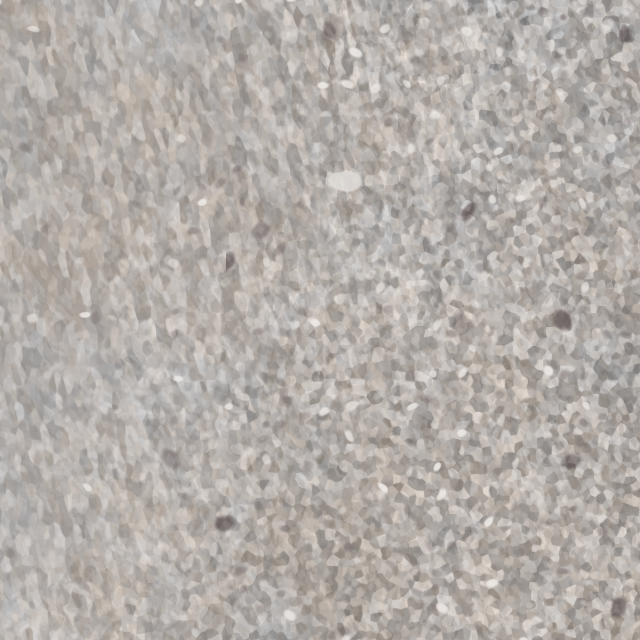
Give the GLSL for this texture, as a WebGL 2 fragment shader.

```glsl
#version 300 es
precision highp float;
// Weathered grey stone: fine blended grains, pale chips and dark pits.

uniform vec2 u_resolution;
out vec4 fragColor;

const vec3 STONE = vec3(0.710, 0.688, 0.670);
const vec3 CHIP = vec3(0.90, 0.885, 0.87);
const vec3 PIT = vec3(0.43, 0.39, 0.39);
const vec3 WARM = vec3(0.030, 0.000, -0.030);

// Integer hash: three values in 0..1 for a cell and a seed.
vec3 hash3(vec2 cell, int seed) {
  uvec3 v = uvec3(ivec3(ivec2(cell), seed)) * 1664525u + 1013904223u;
  v.x += v.y * v.z; v.y += v.z * v.x; v.z += v.x * v.y;
  v ^= v >> 16u;
  v.x += v.y * v.z; v.y += v.z * v.x; v.z += v.x * v.y;
  return vec3(v >> 8u) / 16777216.0;
}

// Smooth value noise in -1..1.
float valueNoise(vec2 p, int seed) {
  vec2 cell = floor(p);
  vec2 f = fract(p);
  f = f * f * (3.0 - 2.0 * f);
  float low = mix(hash3(cell, seed).x, hash3(cell + vec2(1, 0), seed).x, f.x);
  float high = mix(hash3(cell + vec2(0, 1), seed).x, hash3(cell + 1.0, seed).x, f.x);
  return mix(low, high, f.y) * 2.0 - 1.0;
}

float cloud(vec2 p, int seed) {
  return 0.6 * valueNoise(p, seed) + 0.4 * valueNoise(p * 2.3 + 7.0, seed + 1);
}

// Soft-edged cells, each with its own tone (x) and tint (y) in -1..1.
vec2 grains(vec2 p, float crispness, int seed) {
  vec2 home = floor(p);
  vec2 sum = vec2(0.0);
  float total = 0.0;
  for (int j = -1; j <= 1; j++) {
    for (int i = -1; i <= 1; i++) {
      vec2 cell = home + vec2(i, j);
      vec2 offset = p - cell - hash3(cell, seed).xy;
      float weight = exp(-crispness * dot(offset, offset));
      sum += weight * (hash3(cell, seed + 1).xy * 2.0 - 1.0);
      total += weight;
    }
  }
  return sum / max(total, 1e-6);
}

// Coverage of an oval with a soft rim.
float oval(vec2 p, vec2 radii, float softness) {
  return 1.0 - smoothstep(1.0 - softness, 1.0 + softness, length(p / radii));
}

// Scattered ovals, at most one per grid cell, with varied size and strength.
float scatter(vec2 p, float count, float radius, float chance, float softness, int seed) {
  vec2 cell = floor(p * count);
  vec3 place = hash3(cell, seed);
  vec3 shape = hash3(cell, seed + 1);
  vec2 offset = p - (cell + mix(vec2(0.28), vec2(0.72), place.xy)) / count;
  offset.x += offset.y * (shape.z - 0.5);
  vec2 radii = radius * mix(vec2(0.65), vec2(1.15), shape.xy);
  float strength = 0.55 + 0.45 * hash3(cell, seed + 2).x;
  return step(place.z, chance) * strength * oval(offset, radii, softness);
}

void main() {
  vec2 p = gl_FragCoord.xy / u_resolution;

  // Gradual change from streaky and calm to round and contrasty.
  float roundness = smoothstep(0.25, 1.25, p.x + 0.6 * (1.0 - p.y));
  float contrast = mix(0.76, 1.22, smoothstep(-0.05, 0.9, p.x + 0.08 * cloud(p * 5.0, 3)));
  float calmCorner = 1.0 - smoothstep(0.2, 0.6, length(p * vec2(1.2, 1.0)));

  // Grain layers on a slightly wavering surface.
  vec2 waver = vec2(valueNoise(p * 60.0, 11), valueNoise(p * 60.0, 12));
  vec2 q = p + 0.0022 * waver;
  vec2 lean = vec2(q.x + 0.16 * q.y, q.y);
  vec2 streaky = grains(lean * vec2(88.0, 44.0), 13.0, 21);
  vec2 rounded = grains(q * vec2(80.0, 76.0), 16.0, 31);
  vec2 grain = mix(streaky, rounded, roundness)
             / length(vec2(1.0 - roundness, roundness));
  vec2 fine = grains(lean * vec2(150.0, 105.0), 11.0, 41);

  // Tone and tint.
  float tone = contrast * (0.098 * grain.x + 0.046 * fine.x);
  tone += 0.030 * cloud(p * 4.0, 51) + 0.022 * cloud(p * 16.0, 53);
  tone += 0.020 * calmCorner - 0.012 * roundness;
  float tint = 0.55 * cloud(p * 5.0, 61) + 0.3 * cloud(p * 22.0, 63) + 0.35 * grain.y;
  vec3 color = STONE + tone + WARM * tint;

  // Faint pale and dusky flecks, then dark pits and bright chips.
  float exposure = mix(0.35, 1.0, smoothstep(0.1, 0.5, p.x)) * (1.0 - 0.7 * calmCorner);
  float paleFleck = scatter(q + 0.013, 34.0, 0.0065, 0.16, 0.45, 71);
  float duskyFleck = scatter(q + 0.007, 30.0, 0.0075, 0.15 * exposure, 0.5, 81);
  float pit = scatter(q, 13.0, 0.0135, 0.12 * exposure, 0.35, 91);
  float chip = scatter(q + 0.021, 22.0, 0.0078, 0.15 * exposure, 0.35, 101);
  color = mix(color, CHIP, 0.40 * paleFleck);
  color = mix(color, PIT, 0.45 * duskyFleck);
  color = mix(color, PIT + 0.4 * tone, 0.85 * pit);
  color = mix(color, CHIP + 0.03, 0.95 * chip);

  // One larger pale pebble.
  float pebble = oval(q - vec2(0.54, 0.717), vec2(0.028, 0.016), 0.14);
  color = mix(color, CHIP - 0.05 + 0.2 * tone, pebble);

  fragColor = vec4(clamp(color, 0.0, 1.0), 1.0);
}
```
